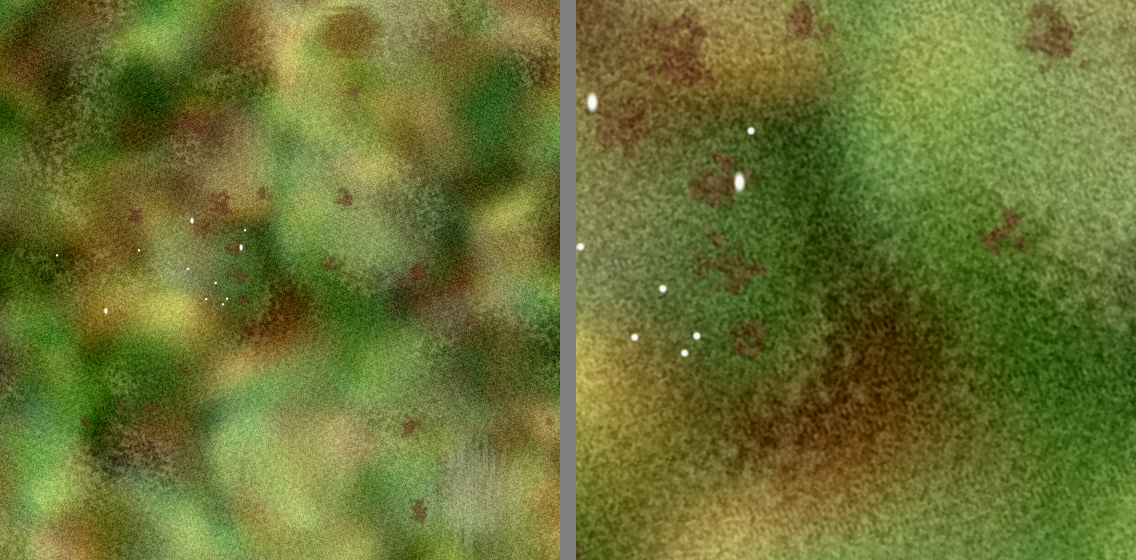
Left, the full canvas; right, a detail of the centre.
This texture is drawn by a three.js fragment shader. Its source:

```glsl
// Mossy, out-of-focus ground: soft blobs of green, olive, tan and grey under film grain.
// Independent low-frequency noises drive tone, red-green and blue shifts; mottled pale
// patches, two brushed patches, faint russet spots and a few white specks lie on top.

#define BLOB_SCALE 8.0
#define TONE_GAIN 0.66
#define HUE_GAIN 0.25
#define BLUE_GAIN 0.25
#define MOTTLE_SCALE 135.0
#define MOTTLE_GAIN 0.34
#define GRAIN_SCALE 400.0
#define GRAIN_GAIN 0.21
#define SPOT_COUNT 24
#define SPECK_COUNT 11

varying vec2 vUv;

const vec3 MOSS = vec3(0.425, 0.462, 0.195);
const vec3 PALE_STRAW = vec3(0.70, 0.71, 0.46);
const vec3 RUSSET = vec3(0.36, 0.18, 0.10);
const vec3 BARK = vec3(0.37, 0.27, 0.06);
const vec3 LICHEN = vec3(0.68, 0.72, 0.54);
const vec3 SPECK_WHITE = vec3(0.97, 0.98, 0.94);

float hash(vec2 p) {
  return fract(sin(dot(p, vec2(127.1, 311.7))) * 43758.545);
}

vec2 hash2(float n) {
  return vec2(hash(vec2(n, 3.7)), hash(vec2(n, 19.3)));
}

// Value noise with a quintic fade, 0 to 1.
float noise(vec2 p) {
  vec2 i = floor(p);
  vec2 f = fract(p);
  f = f * f * f * (f * (f * 6.0 - 15.0) + 10.0);
  float low = mix(hash(i), hash(i + vec2(1.0, 0.0)), f.x);
  float high = mix(hash(i + vec2(0.0, 1.0)), hash(i + vec2(1.0, 1.0)), f.x);
  return mix(low, high, f.y);
}

vec2 turn(vec2 p, float angle) {
  float c = cos(angle);
  float s = sin(angle);
  return vec2(c * p.x - s * p.y, s * p.x + c * p.y);
}

// Two turned octaves, centred on zero, for soft blobs.
float blobs(vec2 p, float seed) {
  float coarse = noise(turn(p, 0.5 + seed) + seed * 17.3);
  float medium = noise(turn(p * 1.9, 1.7 + seed) + seed * 31.9);
  return 0.65 * coarse + 0.35 * medium - 0.5;
}

// Two crossed layers hide the lattice of the fine noise.
float fineNoise(vec2 p) {
  return 0.5 * (noise(turn(p, 0.4)) + noise(turn(p * 1.37, 1.15) + 53.0));
}

// Soft elliptical patch whose rim is torn along the streak direction.
float brushed(vec2 p, vec2 centre, vec2 radius, vec2 streakScale) {
  float streak = noise(p * streakScale);
  float d = length((p - centre) / radius) + 0.5 * (streak - 0.5);
  return (1.0 - smoothstep(0.35, 1.15, d)) * (0.65 + 0.35 * streak);
}

// Faint, broken spots scattered over the whole canvas.
float russetSpots(vec2 p) {
  float ragged = noise(turn(p, 0.8) * 140.0) - 0.5;
  float cover = 0.0;
  for (int i = 0; i < SPOT_COUNT; i++) {
    float n = float(i) + 1.0;
    float radius = mix(0.008, 0.022, hash(vec2(n, 41.0)));
    float d = length(p - hash2(n)) / radius + 1.2 * ragged;
    float strength = mix(0.4, 1.0, hash(vec2(n, 67.0)));
    cover = max(cover, strength * (1.0 - smoothstep(0.2, 1.05, d)));
  }
  return cover;
}

// Tiny bright specks left of centre; every fourth is larger and upright.
float whiteSpecks(vec2 p) {
  float cover = 0.0;
  for (int i = 0; i < SPECK_COUNT; i++) {
    float n = float(i) + 60.0;
    vec2 centre = mix(vec2(0.08, 0.43), vec2(0.52, 0.63), hash2(n));
    float large = 1.0 - step(0.5, mod(float(i), 4.0));
    vec2 radius = mix(vec2(0.0026), vec2(0.0036, 0.0065), large);
    float d = length((p - centre) / radius);
    cover = max(cover, 1.0 - smoothstep(0.4, 1.2, d));
  }
  return cover;
}

void main() {
  vec2 warp = vec2(noise(vUv * 9.0), noise(vUv * 9.0 + 40.0)) - 0.5;
  vec2 p = (vUv + 0.05 * warp) * BLOB_SCALE;

  // Blurred ground, darker toward the left and right, lighter at top and bottom
  vec3 color = MOSS + TONE_GAIN * blobs(p, 1.0) * vec3(0.95, 0.97, 0.68);
  color += HUE_GAIN * blobs(p, 2.3) * vec3(1.0, -0.5, 0.0);
  color += BLUE_GAIN * blobs(p * 0.9, 3.6) * vec3(0.0, 0.05, 1.0);
  color -= 0.06 * smoothstep(0.25, 0.5, abs(vUv.x - 0.5));
  color += 0.05 * smoothstep(0.2, 0.5, abs(vUv.y - 0.5));

  // Mottled pale patches
  float patches = smoothstep(-0.04, 0.24, blobs(p * 1.3, 4.9));
  float mottle = fineNoise(vUv * MOTTLE_SCALE);
  color = mix(color, PALE_STRAW, MOTTLE_GAIN * patches * smoothstep(0.25, 0.8, mottle));
  color += 0.05 * (mottle - 0.5);

  // Brushed patches and small marks
  float lichen = brushed(vUv, vec2(0.85, 0.115), vec2(0.085, 0.11), vec2(150.0, 9.0));
  float bark = brushed(vUv, vec2(0.63, 0.945), vec2(0.065, 0.055), vec2(10.0, 130.0));
  color = mix(color, LICHEN, 0.75 * lichen);
  color = mix(color, BARK, 0.8 * bark);
  color = mix(color, RUSSET, 0.65 * russetSpots(vUv));

  // Film grain
  color += GRAIN_GAIN * 1.4 * (fineNoise(vUv * GRAIN_SCALE) - 0.5);
  color = mix(color, SPECK_WHITE, whiteSpecks(vUv));
  gl_FragColor = vec4(clamp(color, 0.0, 1.0), 1.0);
}
```
